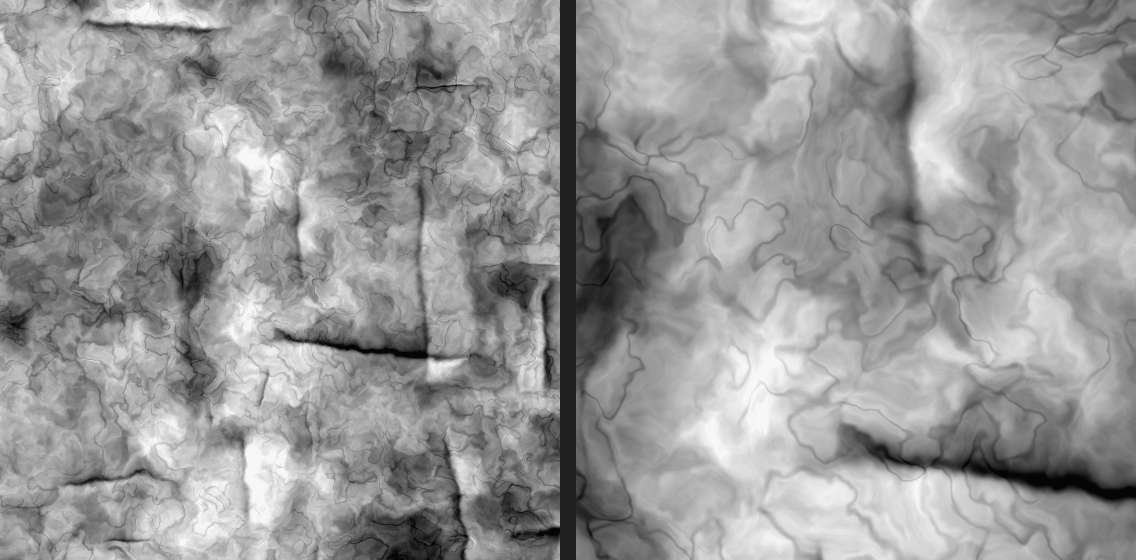
Left: the whole. Right: its middle third, enlarged.
Reproduce this texture procedurally as a WebGL 1 fragment shader.

```glsl
precision highp float;
// Weathered grey rock wall: soft slabs, shadowed ledges, cracks and fine hairlines.

uniform vec2 u_resolution;

#define BASE_TONE 0.645
#define STAIN_GAIN 0.68
#define MOTTLE_GAIN 0.55
#define SLAB_GAIN 0.27
#define LEDGE_GAIN 0.62
#define RUBBLE_GAIN 0.50
#define POCKET_GAIN 0.30
#define HAIR_GAIN 0.15
#define GRAIN_GAIN 0.22

float hash(vec2 p) {
  vec3 q = fract(p.xyx * 0.1031);
  q += dot(q, q.yzx + 33.33);
  return fract((q.x + q.y) * q.z);
}

vec4 hash4(vec2 p) {
  return vec4(hash(p), hash(p + 17.0), hash(p + 43.0), hash(p + 71.0));
}

float noise(vec2 p) {
  vec2 i = floor(p), f = fract(p);
  f = f * f * f * (f * (f * 6.0 - 15.0) + 10.0);
  vec2 e = vec2(1.0, 0.0);
  return mix(mix(hash(i), hash(i + e), f.x),
             mix(hash(i + e.yx), hash(i + e.xx), f.x), f.y);
}

float fbm(vec2 p) {
  float sum = 0.0, gain = 0.53;
  for (int i = 0; i < 4; i++) {
    sum += gain * noise(p);
    p = mat2(0.8, 0.6, -0.6, 0.8) * p * 2.03 + 19.0;
    gain *= 0.5;
  }
  return sum;
}

vec2 warp(vec2 p) {
  return vec2(fbm(p + 5.0), fbm(p + 61.0)) - 0.5;
}

// Overlapping upright boxes, each lighter or darker, with sharp or soft rims
float slabs(vec2 p) {
  vec2 cell = floor(p);
  float sum = 0.0;
  for (int y = -1; y <= 1; y++)
  for (int x = -1; x <= 1; x++) {
    vec2 id = cell + vec2(float(x), float(y));
    vec4 place = hash4(id + 105.0), form = hash4(id + 207.0);
    vec2 halfSize = mix(vec2(0.2, 0.25), vec2(0.65, 0.75), place.zw);
    vec2 rim = abs(p - id - place.xy) - halfSize;
    vec2 blur = mix(vec2(0.03), vec2(0.25), form.xy);
    vec2 inside = 1.0 - smoothstep(-blur, blur, rim);
    sum += (form.z - 0.5) * 2.0 * inside.x * inside.y;
  }
  return sum * 0.5;
}

// Straight broken edges: a thin crack, a fading shadow on one side, light on the other
float ledges(vec2 p, float seed) {
  vec2 cell = floor(p);
  float sum = 0.0;
  for (int y = -1; y <= 1; y++)
  for (int x = -1; x <= 1; x++) {
    vec2 id = cell + vec2(float(x), float(y));
    vec4 place = hash4(id + seed), form = hash4(id + seed + 300.0);
    vec2 o = p - id - place.xy;
    o = place.z > 0.5 ? o.yx : o;
    o.y += (place.w - 0.5) * 0.25 * o.x;
    float reach = mix(0.35, 0.95, form.x);
    float taper = 1.0 - smoothstep(0.5 * reach, reach, abs(o.x));
    float d = o.y * (form.y > 0.4 ? -1.0 : 1.0);
    float lit = smoothstep(-0.025, 0.02, -d);
    float shadow = (1.0 - lit) * exp(-max(d, 0.0) * mix(6.0, 22.0, form.w));
    float glow = lit * exp(min(d, 0.0) * 9.0);
    float crack = exp(-d * d * 1800.0);
    float strength = form.z * form.z;
    sum += taper * strength * (0.35 * glow - 0.75 * shadow - 0.5 * crack);
  }
  return sum;
}

// Thin curling lines along the middle level of a noise field
float hairs(vec2 p) {
  float line = 1.0 - smoothstep(0.0, 0.13, abs(noise(p) - 0.5));
  return line * smoothstep(0.25, 0.75, noise(p * 0.31 + 9.0));
}

void main() {
  vec2 uv = gl_FragCoord.xy / min(u_resolution.x, u_resolution.y);
  vec2 bend = warp(uv * 5.0), rough = warp(uv * 24.0);
  vec2 wall = uv + 0.05 * bend + 0.018 * rough;

  // Broad tones
  float tone = BASE_TONE;
  tone += STAIN_GAIN * (fbm(wall * vec2(4.5, 3.6) + 3.0) - 0.5);
  tone += MOTTLE_GAIN * (fbm(uv * vec2(17.0, 12.0) + 2.5 * bend + 1.2 * rough) - 0.5);
  tone += SLAB_GAIN * slabs(wall * 4.2);
  tone -= POCKET_GAIN * smoothstep(0.58, 0.78, fbm(wall * 5.5 + 31.0));

  // Ledges, and clusters of smaller broken stone
  tone += LEDGE_GAIN * ledges(wall * 4.0, 11.0);
  float cluster = smoothstep(0.46, 0.64, fbm(uv * 4.0 + 47.0));
  tone += RUBBLE_GAIN * cluster * ledges(wall * 10.0, 503.0);

  // Fine hairlines and soft grain
  vec2 curl = uv + 0.06 * bend + 0.05 * rough;
  mat2 turn = mat2(0.83, 0.56, -0.56, 0.83);
  tone -= HAIR_GAIN * hairs(curl * vec2(34.0, 27.0));
  tone -= HAIR_GAIN * 0.8 * hairs(turn * curl * vec2(48.0, 62.0) + 13.0);
  tone += GRAIN_GAIN * (fbm(turn * curl * 85.0) - 0.5);

  gl_FragColor = vec4(vec3(clamp(tone, 0.02, 0.97)), 1.0);
}
```
